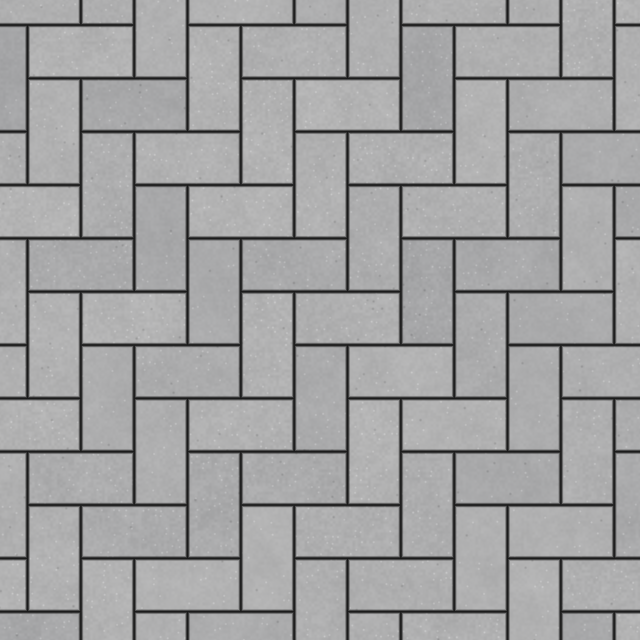
Give the GLSL for this pattern, as a WebGL 1 fragment shader.

```glsl
precision highp float;

uniform vec2 u_resolution;

#define CELLS 12.0
#define GRID_OFFSET vec2(0.516, 0.469)
#define JOINT_HALF_WIDTH 0.058
#define JOINT_COLOR vec3(0.10, 0.10, 0.10)
#define DARK_STONE vec3(0.638, 0.640, 0.647)
#define LIGHT_STONE vec3(0.703, 0.703, 0.704)
#define MOTTLE 0.045
#define GRAIN 0.035
#define SPECK_GRID 9.0
#define SPECK_LIGHT 0.075
#define PIT_DARK 0.09

float hash(vec2 p) {
    vec3 q = fract(p.xyx * 0.1031);
    q += dot(q, q.yzx + 33.33);
    return fract((q.x + q.y) * q.z);
}

float noise(vec2 p) {
    vec2 i = floor(p);
    vec2 f = fract(p);
    f = f * f * (3.0 - 2.0 * f);
    return mix(mix(hash(i), hash(i + vec2(1.0, 0.0)), f.x),
               mix(hash(i + vec2(0.0, 1.0)), hash(i + vec2(1.0, 1.0)), f.x), f.y);
}

float fbm(vec2 p) {
    float sum = 0.0;
    float amplitude = 0.5;
    for (int i = 0; i < 4; i++) {
        sum += amplitude * noise(p);
        p = p * 2.1 + 17.3;
        amplitude *= 0.5;
    }
    return sum / 0.9375;
}

// Scattered round dots: one candidate per cell, kept with the given chance
float dots(vec2 p, float chance, float radius, float blur) {
    vec2 id = floor(p);
    vec2 center = 0.3 + 0.4 * vec2(hash(id + 3.7), hash(id + 11.9));
    float kept = step(hash(id + 23.1), chance);
    return kept * (1.0 - smoothstep(radius - blur, radius + blur, length(p - id - center)));
}

// Herringbone of 2:1 bricks: xy = brick origin, zw = brick size
vec4 herringbone(vec2 p) {
    vec2 cell = floor(p);
    float phase = mod(cell.x - cell.y, 4.0);
    if (phase < 1.5) {
        return vec4(cell - vec2(step(0.5, phase), 0.0), 2.0, 1.0);
    }
    return vec4(cell - vec2(0.0, 1.0 - step(2.5, phase)), 1.0, 2.0);
}

vec3 stone(vec2 local, vec2 brick, float pixel) {
    vec2 p = local + 60.0 * vec2(hash(brick + 41.0), hash(brick + 87.0));
    float tone = hash(brick + 5.0);
    float rough = hash(brick + 29.0);
    vec3 color = mix(DARK_STONE, LIGHT_STONE, sqrt(tone));

    // Broad stains and fine grain
    color += MOTTLE * (fbm(p * 1.7) - 0.5);
    color += MOTTLE * 0.6 * (fbm(p * 6.0 + 9.0) - 0.5);
    color += GRAIN * (noise(p * 19.0) - 0.5) * (0.6 + 0.6 * rough);

    // Pale grit and sparse pits
    float blur = max(0.12, SPECK_GRID * pixel);
    color += SPECK_LIGHT * dots(p * SPECK_GRID, 0.05 + 0.17 * rough, 0.14, blur);
    color -= PIT_DARK * dots(p * SPECK_GRID * 0.8 + 31.0, 0.025, 0.13, blur);
    return color;
}

void main() {
    vec2 uv = gl_FragCoord.xy / u_resolution;
    float pixel = CELLS / min(u_resolution.x, u_resolution.y);

    // Grid rows run downwards
    vec2 p = vec2(uv.x, 1.0 - uv.y) * CELLS - GRID_OFFSET;
    vec4 brick = herringbone(p);
    vec2 local = p - brick.xy;

    // Soft dark joint around each brick
    vec2 inset = min(local, brick.zw - local);
    float edge = min(inset.x, inset.y);
    float face = smoothstep(0.0, max(JOINT_HALF_WIDTH, pixel), edge);

    vec3 color = mix(JOINT_COLOR, stone(local, brick.xy, pixel), face);
    gl_FragColor = vec4(color, 1.0);
}
```
